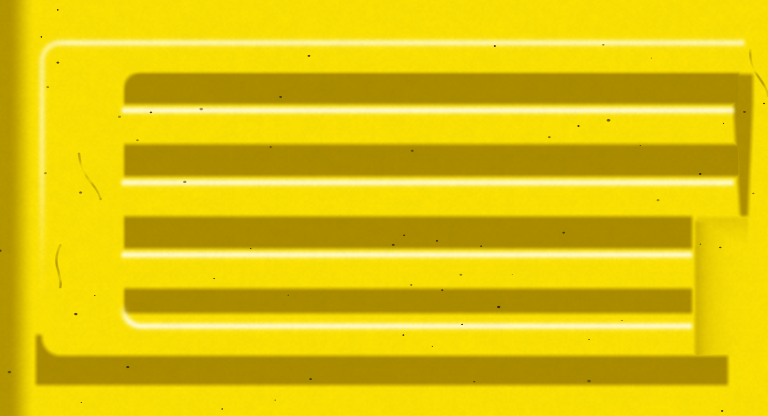
Reproduce this texture procedurally as a Shadertoy shader.

```glsl
#define YELLOW vec3(0.975, 0.875, 0.008)
#define SHADOW vec3(0.665, 0.545, 0.0)
#define SHINE vec3(1.0, 0.975, 0.78)
#define BLUR 0.008
#define SHINE_WIDTH 0.0085
#define CORNER 0.045
#define SLOT_TOP 0.173
#define SLOT_STEP 0.1735
#define SLOT_LEFT 0.296
#define SPECK_CELLS 9.0
#define GRAIN 0.022

float hash(vec2 p) {
    return fract(sin(dot(p, vec2(127.1, 311.7))) * 43758.5453);
}

float noise(vec2 p) {
    vec2 i = floor(p), f = fract(p);
    f = f * f * (3.0 - 2.0 * f);
    return mix(mix(hash(i), hash(i + vec2(1, 0)), f.x),
               mix(hash(i + vec2(0, 1)), hash(i + vec2(1, 1)), f.x), f.y);
}

// Soft step rising through zero
float rise(float d) {
    return smoothstep(-BLUR, BLUR, d);
}

float softBox(vec2 p, vec2 lo, vec2 hi) {
    return rise(p.x - lo.x) * rise(hi.x - p.x) * rise(p.y - lo.y) * rise(hi.y - p.y);
}

float roundBox(vec2 p, vec2 lo, vec2 hi) {
    vec2 q = abs(p - 0.5 * (lo + hi)) - 0.5 * (hi - lo) + CORNER;
    return length(max(q, 0.0)) + min(max(q.x, q.y), 0.0) - CORNER;
}

float glow(float d) {
    return exp(-d * d / (SHINE_WIDTH * SHINE_WIDTH));
}

float scratch(vec2 p, vec2 a, vec2 b) {
    vec2 ab = b - a;
    float t = clamp(dot(p - a, ab) / dot(ab, ab), 0.0, 1.0);
    float bend = 0.007 * sin(t * 5.0);
    float d = length(p - a - ab * t + vec2(bend, 0.0));
    return (1.0 - smoothstep(0.001, 0.005, d)) * noise(p * 60.0);
}

// Sparse dark pits, at most one per cell
float specks(vec2 p) {
    float pits = 0.0;
    for (int k = 0; k < 3; k++) {
        vec2 g = p * SPECK_CELLS + float(k) * 17.3;
        vec2 id = floor(g);
        vec2 center = 0.2 + 0.6 * vec2(hash(id + 3.1), hash(id + 8.7));
        float radius = mix(0.012, 0.034, hash(id + 5.3));
        float d = length((fract(g) - center) * vec2(0.75, 1.0));
        float pit = 1.0 - smoothstep(radius * 0.4, radius * 1.3, d);
        pits = max(pits, pit * step(0.88, hash(id)) * mix(0.4, 0.9, hash(id + 2.0)));
    }
    return pits;
}

void mainImage(out vec4 fragColor, in vec2 fragCoord) {
    // Canvas heights, measured from the top left
    vec2 p = vec2(fragCoord.x, iResolution.y - fragCoord.y) / iResolution.y;
    float shade = 0.0, shine = 0.0;

    // Slots with a lit lower lip
    float slots = roundBox(p, vec2(SLOT_LEFT, SLOT_TOP), vec2(2.5, 0.784));
    for (int i = 0; i < 4; i++) {
        float top = SLOT_TOP + SLOT_STEP * float(i);
        float depth = i < 3 ? 0.078 : 0.06;
        float right = i < 2 ? 1.78 : 1.664;
        shade = max(shade, softBox(p, vec2(SLOT_LEFT, top), vec2(right, top + depth)) * rise(-slots));
        float lip = i < 3 ? p.y - top - 0.0925 : slots;
        float span = rise(p.x - SLOT_LEFT + 0.004) * rise(min(right, 1.764) - p.x);
        if (i == 3) span = rise(1.664 - p.x) * smoothstep(0.725, 0.775, p.y);
        shine = max(shine, glow(lip) * span);
    }

    // Slanted band joining the upper slots
    float slant = clamp((p.y - 0.25) / 0.27, 0.0, 1.0);
    float band = rise(p.x - mix(1.762, 1.779, slant)) * rise(mix(1.81, 1.798, slant) - p.x)
               * rise(p.y - 0.178) * rise(0.52 - p.y);
    shade = max(shade, band * 0.95);

    // Raised panel: lit rim above, cast shadow below
    float panel = roundBox(p, vec2(0.101, 0.103), vec2(2.5, 0.855));
    float rim = 1.0 - smoothstep(0.3, 0.75, p.y);
    rim *= mix(0.62, 0.85, smoothstep(0.1, 0.17, p.x)) * rise(1.79 - p.x);
    shine = max(shine, glow(panel) * rim);
    shade = max(shade, softBox(p, vec2(0.086, 0.805), vec2(1.75, 0.926)) * rise(panel));

    // Falloff at the notch and at the left border
    float notch = rise(p.x - 1.671) * exp(-max(p.x - 1.671, 0.0) / 0.032);
    shade = max(shade, 0.6 * notch * rise(p.y - 0.53) * rise(0.86 - p.y));
    float ledge = softBox(p, vec2(1.675, 0.522), vec2(1.798, 0.6));
    shade = max(shade, 0.25 * ledge * (1.0 - smoothstep(0.52, 0.6, p.y)));
    shade = max(shade, 0.88 * (1.0 - smoothstep(0.02, 0.085, p.x)));

    vec3 color = mix(YELLOW, SHADOW, shade);
    color = mix(color, SHINE, shine * 0.95);

    // Surface wear
    float grain = noise(p * 180.0) + 0.6 * noise(p * 45.0) - 0.8;
    color *= 1.0 + GRAIN * grain;
    float wear = scratch(p, vec2(1.803, 0.12), vec2(1.84, 0.23));
    wear = max(wear, scratch(p, vec2(0.19, 0.37), vec2(0.235, 0.478)));
    wear = max(wear, scratch(p, vec2(0.145, 0.59), vec2(0.138, 0.69)));
    color = mix(color, SHADOW * 0.8, wear * 0.65);
    color = mix(color, vec3(0.16, 0.11, 0.0), specks(p));

    fragColor = vec4(clamp(color, 0.0, 1.0), 1.0);
}
```
